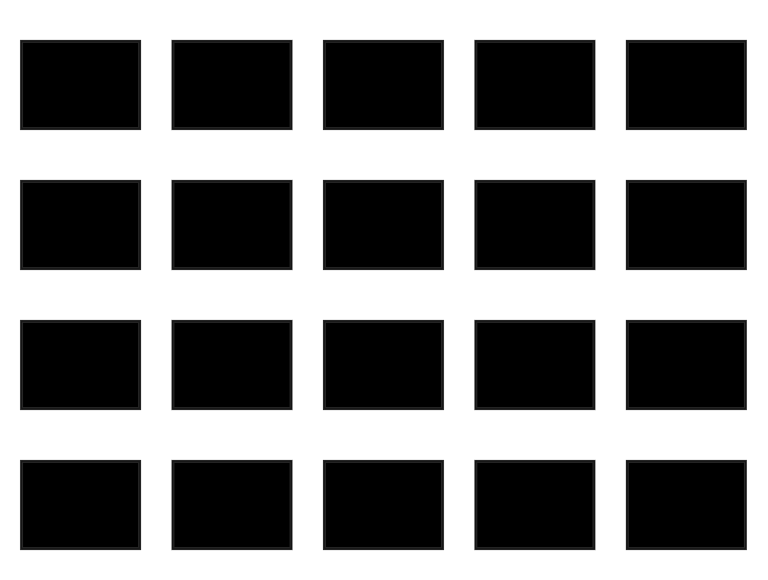
Give the GLSL for this pattern, as a Shadertoy shader.

```glsl
// Grid of black rectangles on white, each with a faint grey line just inside its edge.
#define COLUMNS 5.0
#define ROWS 4.0
#define PITCH vec2(0.1972, 0.1823)
#define HALF_SIZE vec2(0.0787, 0.0586)
#define GRID_CENTER vec2(0.4993, 0.3711)
#define LINE_INSET 0.0030
#define LINE_WIDTH 0.0013
#define EDGE_SOFTNESS 0.0010
#define PAPER vec3(1.0)
#define FILL vec3(0.0)
#define RIM vec3(0.07)
#define LINE vec3(0.17)

// Signed distance to an axis-aligned rectangle.
float boxDistance(vec2 p, vec2 halfSize) {
    vec2 q = abs(p) - halfSize;
    return length(max(q, 0.0)) + min(max(q.x, q.y), 0.0);
}

// Smoothed coverage of the region where the distance is negative.
float coverage(float d, float blur) {
    return 1.0 - smoothstep(-blur, blur, d);
}

// Offset from the center of the nearest cell in the finite grid.
vec2 cellOffset(vec2 p) {
    vec2 count = vec2(COLUMNS, ROWS);
    vec2 firstCenter = GRID_CENTER - 0.5 * (count - 1.0) * PITCH;
    vec2 local = p - firstCenter;
    vec2 cell = clamp(floor(local / PITCH + 0.5), vec2(0.0), count - 1.0);
    return local - cell * PITCH;
}

void mainImage(out vec4 fragColor, in vec2 fragCoord) {
    // Canvas width is one unit.
    vec2 p = fragCoord / iResolution.x;
    float blur = max(EDGE_SOFTNESS, 0.7 / iResolution.x);
    float d = boxDistance(cellOffset(p), HALF_SIZE);

    // Dark rim, black interior, and the thin line between them.
    float inner = d + LINE_INSET;
    vec3 ink = mix(RIM, FILL, coverage(inner, blur));
    ink = mix(ink, LINE, coverage(abs(inner) - 0.5 * LINE_WIDTH, blur));

    fragColor = vec4(mix(PAPER, ink, coverage(d, blur)), 1.0);
}
```
